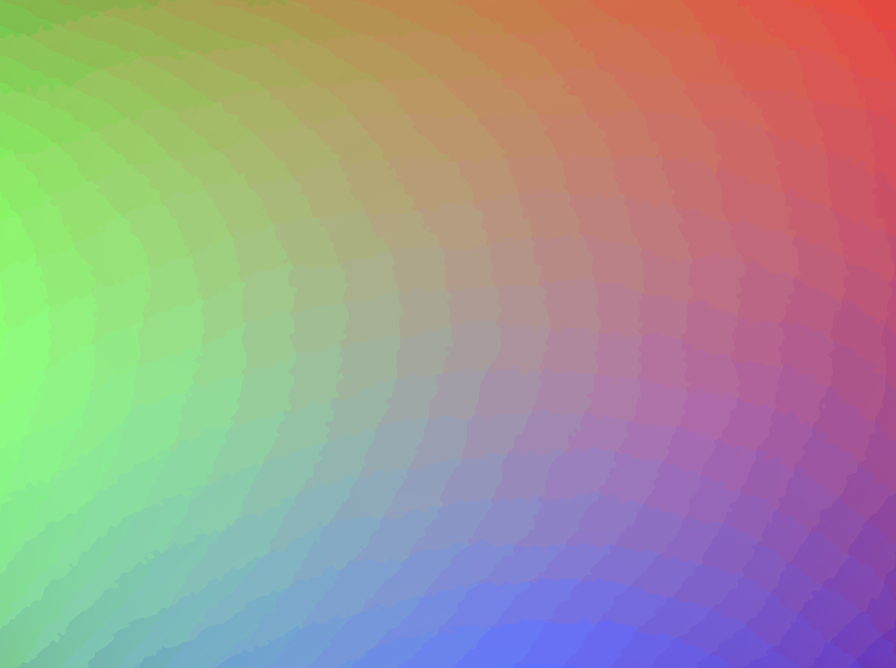
Reproduce this background procedurally as a Shadertoy shader.

```glsl
const vec2 CELL = vec2(0.074, 0.064);

float hash(vec2 p) {
    vec3 q = fract(p.xyx * vec3(0.1031, 0.1030, 0.0973));
    q += dot(q, q.yzx + 33.33);
    return fract((q.x + q.y) * q.z);
}

float valueNoise(vec2 p) {
    vec2 cell = floor(p);
    vec2 f = fract(p);
    f = f * f * (3.0 - 2.0 * f);
    float low = mix(hash(cell), hash(cell + vec2(1, 0)), f.x);
    float high = mix(hash(cell + vec2(0, 1)), hash(cell + vec2(1, 1)), f.x);
    return mix(low, high, f.y) - 0.5;
}

// Quadratic curve passing through a, b and c at t = 0, 0.5 and 1
vec3 curveThrough(vec3 a, vec3 b, vec3 c, float t) {
    return a * 2.0 * (t - 0.5) * (t - 1.0)
         + b * 4.0 * t * (1.0 - t)
         + c * 2.0 * t * (t - 0.5);
}

float glow(vec2 uv, vec2 center, vec2 radius) {
    vec2 d = (uv - center) / radius;
    return exp(-dot(d, d));
}

// Smooth colour field over the unit canvas
vec3 gradientColor(vec2 uv) {
    vec3 bottom = curveThrough(vec3(0.48, 0.78, 0.60), vec3(0.43, 0.52, 0.89),
                               vec3(0.42, 0.22, 0.72), uv.x);
    vec3 middle = curveThrough(vec3(0.56, 0.98, 0.48), vec3(0.66, 0.63, 0.60),
                               vec3(0.71, 0.32, 0.49), uv.x);
    vec3 top = curveThrough(vec3(0.50, 0.73, 0.30), vec3(0.75, 0.52, 0.30),
                            vec3(0.90, 0.28, 0.26), uv.x);
    vec3 color = curveThrough(bottom, middle, top, uv.y);
    color += vec3(-0.04, -0.03, 0.09) * glow(uv, vec2(0.60, 0.0), vec2(0.14, 0.16));
    color += vec3(0.04, -0.03, 0.03) * glow(uv, vec2(0.75, 0.38), vec2(0.16, 0.16));
    color += vec3(-0.02, 0.05, -0.02) * glow(uv, vec2(0.20, 0.40), vec2(0.18, 0.20));
    return color;
}

// Bends the plane into arcs opening left and arches opening down
vec2 bend(vec2 p) {
    float rise = p.y - 0.53;
    float side = p.x - 0.83;
    float upperArc = max(2.4 - 1.6 * p.x, 0.5);
    float arc = mix(1.0, upperArc, smoothstep(-0.1, 0.1, rise));
    float leftArch = mix(0.5, 0.1, p.y);
    float rightArch = mix(0.9, 0.2, p.y);
    float arch = mix(leftArch, rightArch, smoothstep(-0.1, 0.1, side));
    return p + vec2(arc * rise * rise, arch * side * side);
}

// Offsets that fray the cell borders
vec2 fray(vec2 p) {
    vec2 coarse = vec2(valueNoise(p * 10.0), valueNoise(p * 10.0 + 47.0));
    vec2 fine = vec2(valueNoise(p * 115.0 + 13.0), valueNoise(p * 115.0 + 71.0));
    return 0.026 * coarse + 0.013 * fine;
}

// Rounds to cell centres with a border as wide as softness
vec2 softQuantize(vec2 value, vec2 size, float softness) {
    vec2 scaled = value / size;
    vec2 width = vec2(softness) / size;
    vec2 blend = smoothstep(1.0 - width, vec2(1.0), fract(scaled));
    return (floor(scaled) + blend + 0.5) * size;
}

void mainImage(out vec4 fragColor, in vec2 fragCoord) {
    vec2 p = fragCoord / iResolution.y;
    float aspect = iResolution.x / iResolution.y;
    vec2 target = softQuantize(bend(p) + fray(p), CELL, 1.2 / iResolution.y);

    // Walk back from the bent cell centre to the flat canvas
    vec2 center = p;
    for (int i = 0; i < 3; i++) {
        center += target - bend(center);
    }

    vec3 color = gradientColor(center / vec2(aspect, 1.0));
    fragColor = vec4(clamp(color, 0.0, 1.0), 1.0);
}
```
